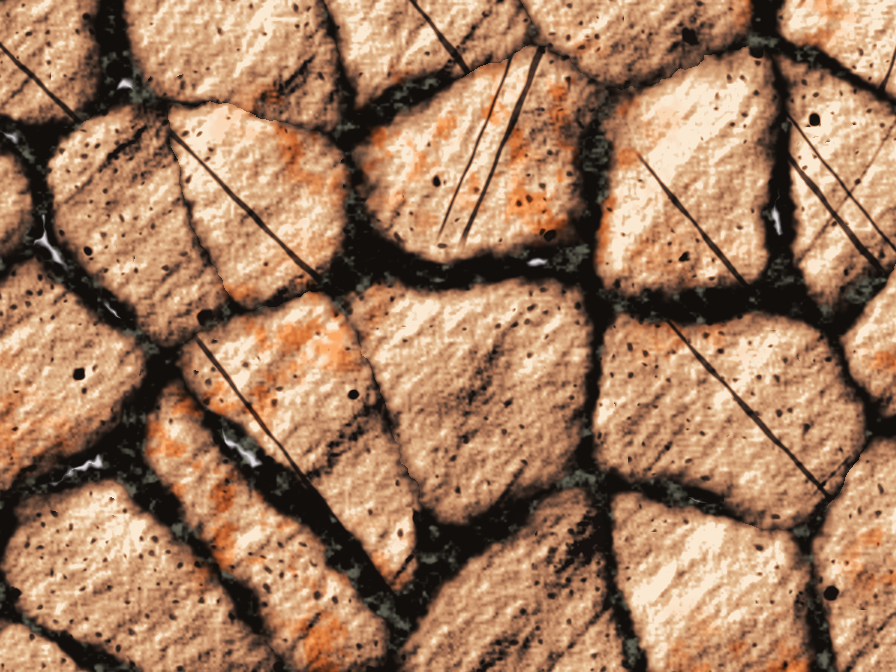
Write a WebGL 1 fragment shader that draws this texture.

```glsl
precision highp float;
// Draws a polished rock section: striated tan mineral grains in a dark, glinting matrix.
uniform vec2 u_resolution;

const float GRAIN_SCALE = 3.3;      // grains per canvas height
const float JITTER = 0.9;           // irregularity of grain centres
const float CORNER_SHARPNESS = 21.0;
const float GAP_MIN = -0.012;       // half widths of the dark seams, in grain units
const float GAP_RANGE = 0.085;
const float GAP_RAGGED = 0.075;
const float STRIA_ANGLE = 0.87;
const float BASE_TONE = 0.725;
const float RIM_LIGHT = 0.30;
const float RELIEF = 0.95;
const vec2 LIGHT = vec2(-0.75, 0.66);
const vec3 BLACK = vec3(0.085, 0.068, 0.055);
const vec3 UMBER = vec3(0.36, 0.26, 0.21);
const vec3 BROWN = vec3(0.62, 0.41, 0.30);
const vec3 TAN = vec3(0.80, 0.58, 0.42);
const vec3 SAND = vec3(0.90, 0.74, 0.57);
const vec3 CREAM = vec3(0.98, 0.91, 0.82);
const vec3 RUST_TINT = vec3(1.0, 0.72, 0.48);
const vec3 GLINT = vec3(0.40, 0.40, 0.34);
const vec3 QUARTZ = vec3(0.88, 0.85, 0.87);

float hash(vec2 p) {
  return fract(sin(dot(p, vec2(127.1, 311.7))) * 43758.5453);
}

vec2 hash2(vec2 p) {
  return vec2(hash(p), hash(p + 37.3));
}

float noise(vec2 p) {
  vec2 i = floor(p), f = fract(p);
  f = f * f * (3.0 - 2.0 * f);
  return mix(mix(hash(i), hash(i + vec2(1, 0)), f.x),
             mix(hash(i + vec2(0, 1)), hash(i + 1.0), f.x), f.y);
}

float fbm(vec2 p) {
  return 0.5 * noise(p) + 0.3 * noise(p * 2.1 + 5.2) + 0.2 * noise(p * 4.3 + 9.7);
}

vec2 alongAcross(vec2 p, float angle) {
  vec2 axis = vec2(cos(angle), sin(angle));
  return vec2(dot(p, axis), dot(p, vec2(-axis.y, axis.x)));
}

vec2 grainCentre(vec2 cell) {
  return cell + 0.5 + JITTER * (hash2(cell + 11.0) - 0.5);
}

// Rounded Voronoi: distance to the border, plus cell, centre and outward normal.
float findGrain(vec2 p, out vec2 cell, out vec2 centre, out vec2 normal) {
  float nearest = 9.0;
  for (int y = -1; y <= 1; y++)
    for (int x = -1; x <= 1; x++) {
      vec2 c = floor(p) + vec2(x, y), s = grainCentre(c);
      float d = distance(p, s);
      if (d < nearest) { nearest = d; cell = c; centre = s; }
    }
  float total = 0.0;
  normal = vec2(0.0);
  for (int y = -2; y <= 2; y++)
    for (int x = -2; x <= 2; x++) {
      if (x == 0 && y == 0) continue;
      vec2 s = grainCentre(cell + vec2(x, y)), n = normalize(s - centre);
      float weight = exp(-CORNER_SHARPNESS * dot(0.5 * (s + centre) - p, n));
      total += weight;
      normal += weight * n;
    }
  normal /= total;
  return -log(total) / CORNER_SHARPNESS;
}

// Scattered pits, at most one per grid cell.
float pits(vec2 p, float scale, float chance, float size) {
  vec2 q = p * scale, cell = floor(q);
  vec2 offset = fract(q) - mix(vec2(0.3), vec2(0.7), hash2(cell + 71.0));
  float radius = size * mix(0.4, 1.0, hash(cell + 53.0));
  float soft = 0.003 * scale;
  return (1.0 - smoothstep(radius - soft, radius + soft, length(offset))) * step(hash(cell + 19.0), chance);
}

// Thin straight cracks through some grains, sometimes in pairs.
float cracks(vec2 local, vec2 cell) {
  float angle = hash(cell + 3.0) < 0.65 ? -0.85 : 1.25;
  vec2 q = alongAcross(local, angle + 0.2 * (hash(cell + 8.0) - 0.5));
  q.y += 0.012 * noise(q * 9.0 + cell) + 0.3 * (hash(cell + 5.0) - 0.5);
  float width = 0.012 * noise(vec2(q.x * 7.0, cell.x));
  float first = 1.0 - smoothstep(width, width + 0.016, abs(q.y));
  float second = 1.0 - smoothstep(0.0, 0.016, abs(q.y - 0.12));
  float reach = smoothstep(-0.5, -0.3, q.x + 0.5 * hash(cell + 6.0));
  return max(first, second * step(0.5, hash(cell + 9.0))) * reach * step(hash(cell + 2.0), 0.4);
}

vec3 toneColour(float t) {
  vec3 c = mix(BLACK, UMBER, clamp((t - 0.08) / 0.17, 0.0, 1.0));
  c = mix(c, BROWN, clamp((t - 0.25) / 0.14, 0.0, 1.0));
  c = mix(c, TAN, clamp((t - 0.39) / 0.18, 0.0, 1.0));
  c = mix(c, SAND, clamp((t - 0.57) / 0.21, 0.0, 1.0));
  return mix(c, CREAM, clamp((t - 0.78) / 0.16, 0.0, 1.0));
}

void main() {
  vec2 p = gl_FragCoord.xy / u_resolution.y;
  vec2 warp = 0.045 * vec2(noise(p * 6.0), noise(p * 6.0 + 40.0))
            + 0.020 * vec2(fbm(p * 32.0), fbm(p * 32.0 + 60.0));
  vec2 cell, centre, normal, g = (p + warp) * GRAIN_SCALE;
  float edge = findGrain(g, cell, centre, normal);

  // Grain surface: striae, embossed roughness and a lit rim.
  vec2 s = alongAcross(p, STRIA_ANGLE + 0.3 * (hash(cell) - 0.5)) + hash2(cell) * 7.0;
  s.y += 0.012 * noise(s * 9.0);
  float tone = BASE_TONE + 0.12 * (hash(cell + 4.0) - 0.5);
  tone += 0.36 * (noise(s * vec2(4.0, 27.0)) - 0.5) + 0.34 * (noise(s * vec2(16.0, 80.0)) - 0.5);
  tone += 0.36 * (fbm(p * 10.0) - 0.5);
  tone += RELIEF * (fbm(p * 52.0) - fbm((p + LIGHT * 0.007) * 52.0));
  tone += RIM_LIGHT * dot(normal, LIGHT) * exp(-max(edge, 0.0) / 0.13);

  // Dark marks on the grains: broken scratches, pits and cracks.
  float scratch = 1.0 - smoothstep(0.0, 0.13, abs(noise(s * vec2(2.5, 20.0) + 31.0) - 0.5));
  tone -= 0.34 * scratch * smoothstep(0.45, 0.75, noise(s * vec2(7.0, 16.0) + 70.0));
  float crowd = smoothstep(0.3, 0.75, noise(p * 7.0 + 20.0));
  float marks = 0.8 * pits(p + warp * 0.8, 44.0, 0.06 + 0.38 * crowd, 0.23);
  marks = max(marks, pits(p + warp * 0.8, 10.0, 0.10, 0.12));
  marks = max(marks, 0.85 * cracks(p * GRAIN_SCALE + 0.1 - centre, cell));
  tone *= 1.0 - 0.9 * marks;

  // Seams: ragged soft brown shoulder, then the black matrix.
  float ragged = GAP_RAGGED * (fbm(p * 24.0 + 17.0) - 0.5);
  float gap = GAP_MIN + GAP_RANGE * smoothstep(0.2, 0.85, noise(p * 6.5 + 80.0)) + ragged;
  float solid = smoothstep(-0.015, 0.025, edge - gap);
  float shoulder = 0.05 + 0.10 * noise(p * 11.0 + 90.0);
  tone *= mix(0.32, 1.0, smoothstep(-0.01, shoulder, edge - gap));
  vec3 colour = toneColour(tone);
  float rust = smoothstep(0.50, 0.85, noise(p * 6.0 + 13.0)) * smoothstep(0.46, 0.72, fbm(p * 30.0 + 3.0));
  colour *= mix(vec3(1.0), RUST_TINT, rust);

  // Matrix with faint glints and pale crystals in the widest gaps.
  vec3 matrix = mix(BLACK * 0.8, GLINT, smoothstep(0.52, 0.85, fbm(p * 48.0 + 30.0)));
  float crystal = smoothstep(0.05, 0.08, gap - edge) * smoothstep(0.70, 0.76, noise(p * 15.0 + 50.0));
  matrix = mix(matrix, QUARTZ, crystal);
  gl_FragColor = vec4(mix(matrix, colour, solid), 1.0);
}
```
